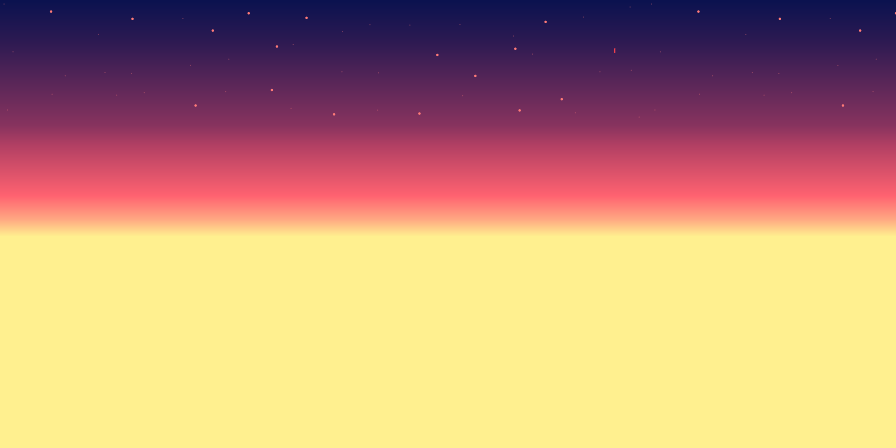
This background is drawn by a Shadertoy shader. Its source:

```glsl
// Dusk sky: a piecewise-linear vertical gradient from navy through rose to pale
// yellow, with small pink stars on a jittered cell grid that repeats sideways.
// Lengths are in canvas heights; depth is measured down from the top edge.

const int STOP_COUNT = 7;
const float STOP_DEPTH[STOP_COUNT] = float[](0.0, 0.09, 0.28, 0.325, 0.4375, 0.49, 0.528);
const vec3 STOP_COLOR[STOP_COUNT] = vec3[](
    vec3(0.04, 0.07, 0.31),   // navy
    vec3(0.17, 0.10, 0.32),   // indigo
    vec3(0.53, 0.20, 0.37),   // plum
    vec3(0.70, 0.25, 0.39),   // wine
    vec3(1.00, 0.385, 0.44),  // rose
    vec3(1.00, 0.66, 0.51),   // peach
    vec3(1.00, 0.94, 0.56));  // pale yellow

const vec3 STAR_COLOR = vec3(1.0, 0.48, 0.47);
const float STAR_PERIOD = 1.445;    // width after which the stars repeat
const float STAR_COLUMNS = 16.0;    // cells in one period
const float STAR_ROWS = 3.0;
const float STAR_MIN_RADIUS = 0.0012;
const float STAR_MAX_RADIUS = 0.0027;
const float BRIGHT_SHARE = 0.3;     // fraction of stars at full strength
const float FAINT_STRENGTH = 0.35;

const vec2 EMBER_CENTER = vec2(1.372, 0.113);
const vec2 EMBER_RADII = vec2(0.0015, 0.005);
const vec3 EMBER_COLOR = vec3(0.95, 0.25, 0.30);

vec3 hash3(vec2 p) {
    vec3 q = vec3(dot(p, vec2(127.1, 311.7)),
                  dot(p, vec2(269.5, 183.3)),
                  dot(p, vec2(419.2, 371.9)));
    return fract(sin(q) * 43758.5);
}

vec3 skyColor(float depth) {
    vec3 color = STOP_COLOR[0];
    for (int i = 1; i < STOP_COUNT; i++) {
        float blend = (depth - STOP_DEPTH[i - 1]) / (STOP_DEPTH[i] - STOP_DEPTH[i - 1]);
        color = mix(color, STOP_COLOR[i], clamp(blend, 0.0, 1.0));
    }
    return color;
}

// Antialiased fill of a shape with the given signed distance
float coverage(float dist, float pixel) {
    return 1.0 - smoothstep(-0.5 * pixel, 0.5 * pixel, dist);
}

// One jittered star per cell
float starLight(vec2 pos, float pixel) {
    float cellSize = STAR_PERIOD / STAR_COLUMNS;
    vec2 cell = floor(pos / cellSize);
    if (cell.y >= STAR_ROWS) return 0.0;

    vec3 rnd = hash3(vec2(mod(cell.x, STAR_COLUMNS), cell.y));
    vec2 center = (cell + mix(vec2(0.1), vec2(0.9), rnd.xy)) * cellSize;
    float bright = step(1.0 - BRIGHT_SHARE, rnd.z);
    float radius = mix(STAR_MIN_RADIUS, STAR_MAX_RADIUS, bright);
    float strength = mix(FAINT_STRENGTH, 1.0, bright);
    return strength * coverage(length(pos - center) - radius, pixel);
}

// Tall spark standing out from the star field
float emberLight(vec2 pos, float pixel) {
    vec2 offset = abs(pos - EMBER_CENTER) - EMBER_RADII;
    return coverage(max(offset.x, offset.y), pixel);
}

void mainImage(out vec4 fragColor, in vec2 fragCoord) {
    float pixel = 1.0 / iResolution.y;
    vec2 pos = vec2(fragCoord.x, iResolution.y - fragCoord.y) * pixel;

    vec3 color = skyColor(pos.y);
    color = mix(color, STAR_COLOR, starLight(pos, pixel));
    color = mix(color, EMBER_COLOR, emberLight(pos, pixel));
    fragColor = vec4(color, 1.0);
}
```
